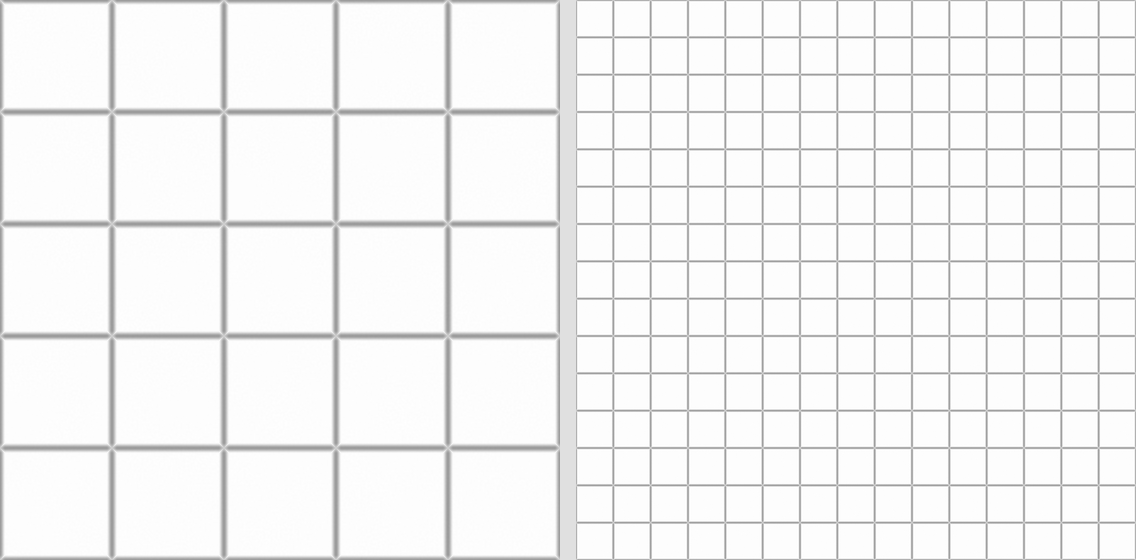
Left, the tile; right, the same tile 3 across and 3 down.
Give the GLSL for this pattern, as a Shadertoy shader.

```glsl
// Square white tiles, five by five, parted by soft grey grooves that pale
// where they cross. Grooves come from the distance to the nearest cell edge;
// wrapping gradient noise adds a barely visible grain to the glaze.

const float TILES = 5.0;            // repeats across and down
const float GROOVE_HALF = 0.049;    // soft half width, in tile units
const float CROSSING_FADE = 0.52;   // how much grooves pale where they meet
const vec3 GLAZE = vec3(0.992);
const vec3 GROOVE = vec3(0.603);
const float GRAIN_PERIOD = 230.0;   // noise cells across the canvas
const float PATCH_PERIOD = 13.0;
const float GRAIN_STRENGTH = 0.012;

// Integer hash giving a unit gradient for a lattice point
vec2 latticeGradient(vec2 cell, float period) {
    uvec2 q = uvec2(mod(cell, period));
    uint h = q.x * 1597u + q.y * 51749u + 77u;
    h = (h ^ (h >> 15)) * 73856093u;
    h = (h ^ (h >> 13)) * 83492791u;
    h ^= h >> 16;
    float angle = float(h & 65535u) / 65536.0 * 6.28319;
    return vec2(cos(angle), sin(angle));
}

// Gradient noise that wraps after a whole number of cells
float wrappedNoise(vec2 uv, float period) {
    vec2 p = uv * period;
    vec2 i = floor(p);
    vec2 f = p - i;
    vec2 w = f * f * f * (f * (f * 6.0 - 15.0) + 10.0);
    vec2 e = vec2(1.0, 0.0);
    float a = dot(latticeGradient(i, period), f);
    float b = dot(latticeGradient(i + e.xy, period), f - e.xy);
    float c = dot(latticeGradient(i + e.yx, period), f - e.yx);
    float d = dot(latticeGradient(i + e.xx, period), f - e.xx);
    return mix(mix(a, b, w.x), mix(c, d, w.x), w.y);
}

// Groove depth: 0 on the glaze, 1 along the middle of a groove
float grooveDepth(vec2 uv, vec2 pixel) {
    vec2 edgeDistance = 0.5 - abs(fract(uv * TILES) - 0.5);
    vec2 halfWidth = max(vec2(GROOVE_HALF), pixel * TILES);
    vec2 depth = 1.0 - smoothstep(vec2(0.0), halfWidth, edgeDistance);
    return max(depth.x, depth.y) - CROSSING_FADE * min(depth.x, depth.y);
}

void mainImage(out vec4 fragColor, in vec2 fragCoord) {
    vec2 uv = fragCoord / iResolution.xy;

    // Fine grain, stronger in some patches than in others
    float patches = 0.6 + 0.6 * wrappedNoise(uv, PATCH_PERIOD);
    float grain = wrappedNoise(uv, GRAIN_PERIOD) * patches * GRAIN_STRENGTH;

    // Glaze and grooves
    float depth = grooveDepth(uv, 1.0 / iResolution.xy);
    vec3 color = mix(GLAZE, GROOVE, depth) + grain;

    fragColor = vec4(clamp(color, 0.0, 1.0), 1.0);
}
```
